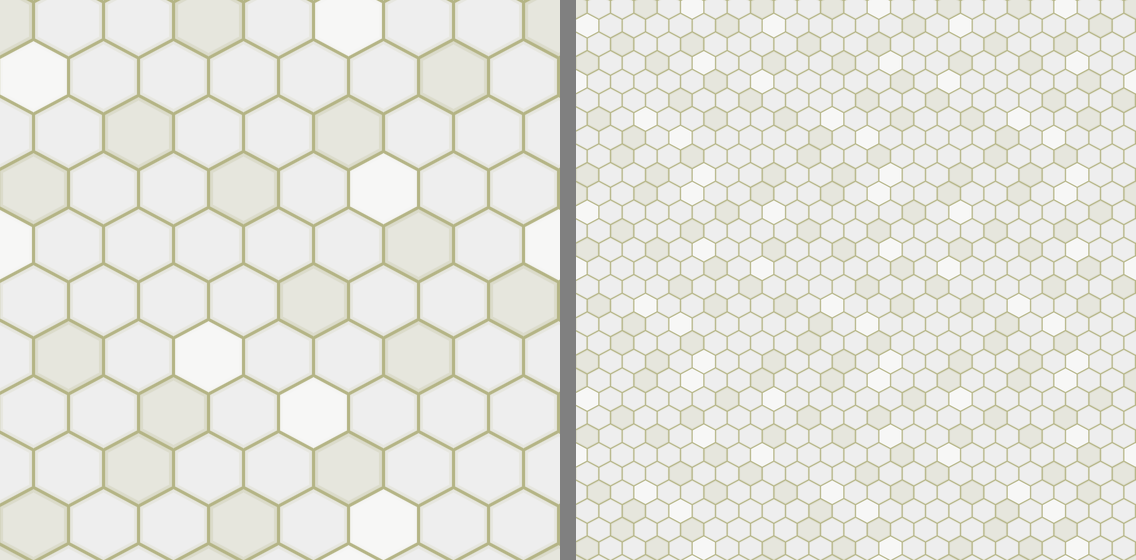
Left: one tile. Right: repeated 3 by 3.
A Shadertoy shader for this pattern:

```glsl
// Staggered hexagonal floor tiles with olive grout, soft rims and scattered tints
#define COLS 8.0
#define ROWS 10.0
#define SHIFT vec2(0.021, 0.13)
#define GROUT_WIDTH 0.045
#define RIM_WIDTH 0.042
#define GROUT_COLOR vec3(0.706, 0.706, 0.52)
#define PLAIN_COLOR vec3(0.935, 0.935, 0.932)
#define DARK_COLOR vec3(0.900, 0.900, 0.868)
#define WHITE_COLOR vec3(0.968, 0.968, 0.966)

// Distance from p inward to the hexagon's border; column pitch is 1
float hexInset(vec2 p, float pitch) {
    p = abs(p);
    float slope = pitch * 2.0 / 3.0;
    float diagonal = (slope - dot(p, vec2(slope, 1.0))) / length(vec2(slope, 1.0));
    return min(0.5 - p.x, diagonal);
}

// Tile tint in rgb, rim strength in a; columns wrap at COLS, rows at ROWS
vec4 tileTone(vec2 cell) {
    int row = int(mod(cell.y, ROWS));
    int scramble = 4 * row * row * row % 11;
    float place = mod(cell.x - float(scramble) - 2.0, COLS);
    bool paired = row % 3 != 1;
    if (place < 0.5 || (paired && abs(place - 5.0) < 0.5)) return vec4(DARK_COLOR, 0.22);
    if (row % 3 != 2 && abs(place - 2.0) < 0.5) return vec4(WHITE_COLOR, 0.03);
    return vec4(PLAIN_COLOR, 0.14);
}

void mainImage(out vec4 fragColor, in vec2 fragCoord) {
    vec2 uv = fragCoord / iResolution.xy;
    vec2 grid = vec2(uv.x, 1.0 - uv.y) * vec2(COLS, ROWS) + SHIFT;
    float pitch = COLS / ROWS;

    // The containing tile is the one with the deeper inset of two rows
    float inset = -1.0;
    vec2 cell = vec2(0.0);
    for (int i = 0; i < 2; i++) {
        float row = floor(grid.y - 0.5) + float(i);
        float x = grid.x - 1.0 + 0.5 * mod(row, 2.0);
        float col = floor(x + 0.5);
        float d = hexInset(vec2(x - col, (grid.y - 0.5 - row) * pitch), pitch);
        if (d > inset) {
            inset = d;
            cell = vec2(col, row);
        }
    }

    // Tile face, rim, then grout
    float soft = 0.75 * COLS / iResolution.x;
    float edge = 0.5 * GROUT_WIDTH;
    vec4 tone = tileTone(cell);
    float rim = 1.0 - smoothstep(-soft, soft, inset - edge - RIM_WIDTH);
    float grout = 1.0 - smoothstep(-soft, soft, inset - edge);
    vec3 color = mix(tone.rgb, GROUT_COLOR, rim * tone.a);
    fragColor = vec4(mix(color, GROUT_COLOR, grout), 1.0);
}
```
